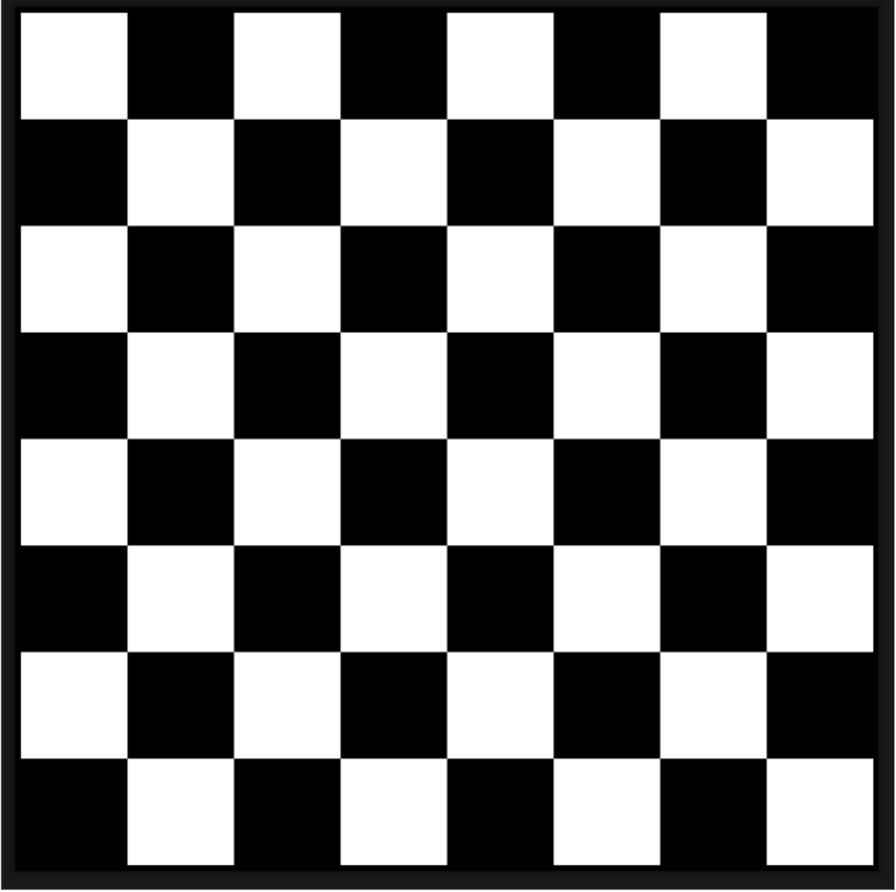
A Shadertoy shader for this pattern:

```glsl
// Lengths are fractions of the canvas height.
const float CELLS = 8.0;
const vec2 BOARD_ORIGIN = vec2(0.0235, 0.0301);
const float CELL_SIZE = 0.11944;
const vec2 BORDER_CENTER = vec2(0.5007, 0.5079);
const vec2 BORDER_HALF = vec2(0.4837, 0.4843);
const vec2 FRAME_CENTER = vec2(0.502, 0.507);
const vec2 FRAME_HALF = vec2(0.5007, 0.5044);
const float EDGE_SOFTNESS = 0.0012;
const float SHADOW_WIDTH = 0.008;
const float SHADOW_DEPTH = 0.35;

const vec3 WHITE = vec3(1.0);
const vec3 BLACK = vec3(0.0);
const vec3 FRAME_COLOR = vec3(0.105);

float boxDistance(vec2 p, vec2 halfSize) {
    vec2 d = abs(p) - halfSize;
    return length(max(d, 0.0)) + min(max(d.x, d.y), 0.0);
}

float coverage(float distance, float softness) {
    return 1.0 - smoothstep(-softness, softness, distance);
}

// Alternating cells: 0 in the lower left cell, 1 in its neighbours.
float checker(vec2 cell, float softness) {
    vec2 wave = abs(mod(cell - 0.5, 2.0) - 1.0) - 0.5;
    vec2 side = clamp(wave / softness, -1.0, 1.0);
    return 0.5 - 0.5 * side.x * side.y;
}

void mainImage(out vec4 fragColor, in vec2 fragCoord) {
    vec2 p = fragCoord / iResolution.y;
    float softness = max(EDGE_SOFTNESS, 0.7 / iResolution.y);

    // Frame, shaded towards the inner border
    float borderDistance = boxDistance(p - BORDER_CENTER, BORDER_HALF);
    float shadow = SHADOW_DEPTH * exp(-max(borderDistance, 0.0) / SHADOW_WIDTH);
    float frame = coverage(boxDistance(p - FRAME_CENTER, FRAME_HALF), softness);
    vec3 color = mix(WHITE, FRAME_COLOR * (1.0 - shadow), frame);

    // Black border
    color = mix(color, BLACK, coverage(borderDistance, softness));

    // Board; clamping keeps the outer cells solid up to the rim
    vec2 cell = (p - BOARD_ORIGIN) / CELL_SIZE;
    float pattern = checker(clamp(cell, 0.5, CELLS - 0.5), softness / CELL_SIZE);
    vec2 boardHalf = vec2(0.5 * CELLS * CELL_SIZE);
    float board = coverage(boxDistance(p - BOARD_ORIGIN - boardHalf, boardHalf), softness);
    color = mix(color, mix(BLACK, WHITE, pattern), board);

    fragColor = vec4(color, 1.0);
}
```
